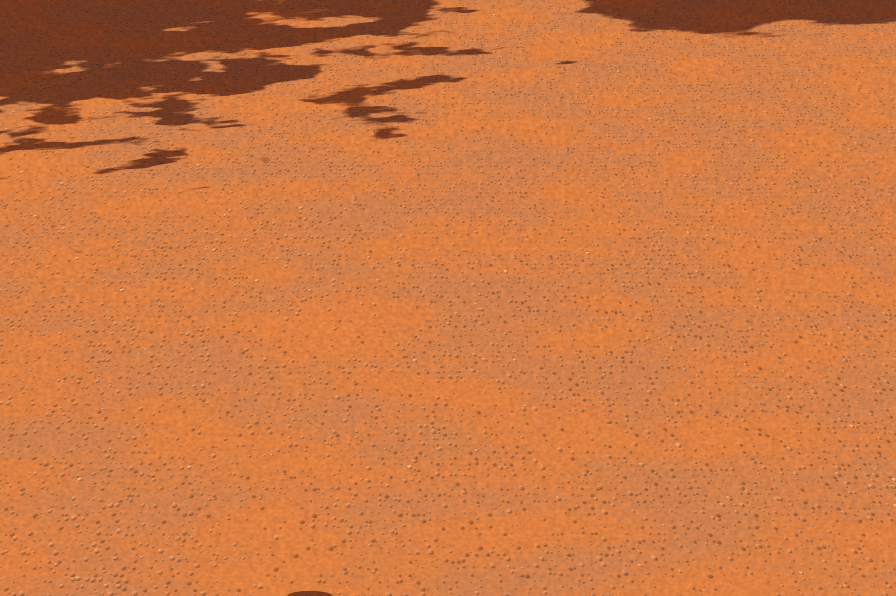
Reproduce this texture procedurally as a Shadertoy shader.

```glsl
// Sunlit orange clay ground receding from the viewer, with leafy shade at the top.
// Perspective coordinates scale dusty patches and jittered pebbles; gradient noise
// gives the fine grain and frays the edges of the shade.

#define HORIZON 1.5          // height at which the ground would vanish
#define PEBBLE_SCALE 125.0   // pebble cells per ground unit
#define PEBBLE_DENSITY 0.62  // share of cells that hold a pebble
#define PEBBLE_SHADE 0.30    // darkness of the shade beside a pebble
#define GRAIN_SCALE 150.0    // fine grains per canvas height
#define GRAIN_CONTRAST 0.85
#define FRAY 0.80            // how far leaves break up the shade
#define EXPOSURE 1.035

const vec3 TAN_DARK   = vec3(0.75, 0.465, 0.29);
const vec3 TAN_LIGHT  = vec3(0.84, 0.51, 0.30);
const vec3 CLAY_DARK  = vec3(0.78, 0.45, 0.24);
const vec3 CLAY_LIGHT = vec3(0.88, 0.505, 0.255);
const vec3 STONE_PALE = vec3(0.90, 0.61, 0.42);
const vec3 SHADE_TINT = vec3(0.53, 0.45, 0.47);

vec2 hash22(vec2 p) {
    vec3 h = fract(p.xyx * vec3(0.1031, 0.1030, 0.0973));
    h += dot(h, h.yzx + 33.33);
    return fract((h.xx + h.yz) * h.zy);
}

float cornerSlope(vec2 corner, vec2 offset) {
    float angle = 6.2832 * hash22(corner).x;
    return dot(vec2(cos(angle), sin(angle)), offset);
}

float gradientNoise(vec2 p) {
    vec2 i = floor(p), f = fract(p);
    vec2 u = f * f * f * (f * (f * 6.0 - 15.0) + 10.0);
    vec2 e = vec2(0.0, 1.0);
    float low = mix(cornerSlope(i, f), cornerSlope(i + e.yx, f - e.yx), u.x);
    float high = mix(cornerSlope(i + e.xy, f - e.xy), cornerSlope(i + e.yy, f - e.yy), u.x);
    return mix(low, high, u.y);
}

float fbm(vec2 p) {
    float sum = 0.0, weight = 1.0;
    for (int i = 0; i < 4; i++) {
        sum += weight * gradientNoise(p);
        p = p * 2.03 + 17.7;
        weight *= 0.55;
    }
    return sum;
}

// Soft disc that fades once it is smaller than its blur
float disc(vec2 offset, float radius, float blur) {
    float cover = 1.0 - smoothstep(radius - blur, radius + blur, length(offset));
    return cover * radius * radius / (radius * radius + 0.5 * blur * blur);
}

// One jittered pebble per cell, lit from the upper left
vec3 addPebbles(vec3 ground, vec2 q, float density, float blur) {
    vec2 cell = floor(q);
    for (int y = -1; y <= 1; y++)
    for (int x = -1; x <= 1; x++) {
        vec2 id = cell + vec2(x, y);
        vec2 seed = hash22(id), look = hash22(id + 71.3);
        if (look.x > density) continue;
        vec2 offset = (q - id - 0.15 - 0.7 * seed) * vec2(1.0, 1.2);
        float radius = mix(0.13, 0.36, look.y * look.y);
        float lobes = sin(3.0 * atan(offset.y, offset.x + 1e-5) + 6.2832 * seed.x);
        float shade = disc(offset - radius * vec2(0.55, -0.65), radius, blur);
        ground *= 1.0 - PEBBLE_SHADE * shade;
        float facing = dot(offset, vec2(-0.6, 0.8)) / radius;
        vec3 stone = mix(CLAY_DARK * 0.9, STONE_PALE, seed.y);
        stone *= 1.0 + 0.16 * clamp(facing, -1.0, 1.0);
        stone += 0.2 * step(0.985, seed.x);
        ground = mix(ground, stone, 0.75 * disc(offset, radius * (1.0 + 0.2 * lobes), blur));
    }
    return ground;
}

float ellipseField(vec2 p, vec2 center, vec2 radii) {
    return 1.0 - length((p - center) / radii);
}

// Two tree shadows with frayed streaks, and a trace at the lower edge
float treeShade(vec2 p) {
    vec2 streak = vec2(p.x * 5.0 + p.y * 4.0, p.y * 30.0 - p.x * 2.5);
    float leaves = FRAY * fbm(streak + vec2(3.1, 8.4));
    float left = ellipseField(p, vec2(0.0, 1.02), vec2(0.70, 0.235)) + leaves;
    float right = ellipseField(p, vec2(1.28, 1.005), vec2(0.30, 0.062)) + 0.6 * leaves;
    float trace = ellipseField(p, vec2(0.52, 0.0), vec2(0.04, 0.009));
    return smoothstep(-0.04, 0.14, max(max(left, right), trace));
}

void mainImage(out vec4 fragColor, in vec2 fragCoord) {
    vec2 p = fragCoord / iResolution.y;
    float nearness = HORIZON - p.y;
    vec2 ground = vec2((p.x - 0.75) / nearness, -log(nearness));

    // Dusty clay patches against tan gravel, each with light and dark grains
    float patches = fbm(ground * vec2(4.0, 13.0) + 5.2);
    float grain = gradientNoise(p * GRAIN_SCALE * vec2(0.85, 1.15));
    grain += 0.6 * gradientNoise(p * GRAIN_SCALE * 0.5 + 41.0);
    float speckle = gradientNoise(p * GRAIN_SCALE * 0.7 + 93.0);
    float clay = smoothstep(-0.4, 0.4, patches + 0.6 * speckle + 0.10 - 0.18 * p.y);
    float light = clamp(0.55 + GRAIN_CONTRAST * grain + 0.25 * patches, -0.3, 1.2);
    vec3 color = mix(mix(TAN_DARK, TAN_LIGHT, light), mix(CLAY_DARK, CLAY_LIGHT, light), clay);

    // Pebbles thin out on the dusty patches
    float blur = 0.5 * PEBBLE_SCALE / (iResolution.y * nearness) + 0.04;
    float density = PEBBLE_DENSITY * (1.0 - 0.65 * smoothstep(-0.1, 0.5, patches));
    color = addPebbles(color, ground * PEBBLE_SCALE, density, blur);

    color *= EXPOSURE * mix(vec3(1.0), SHADE_TINT, treeShade(p));
    fragColor = vec4(clamp(color, 0.0, 1.0), 1.0);
}
```
